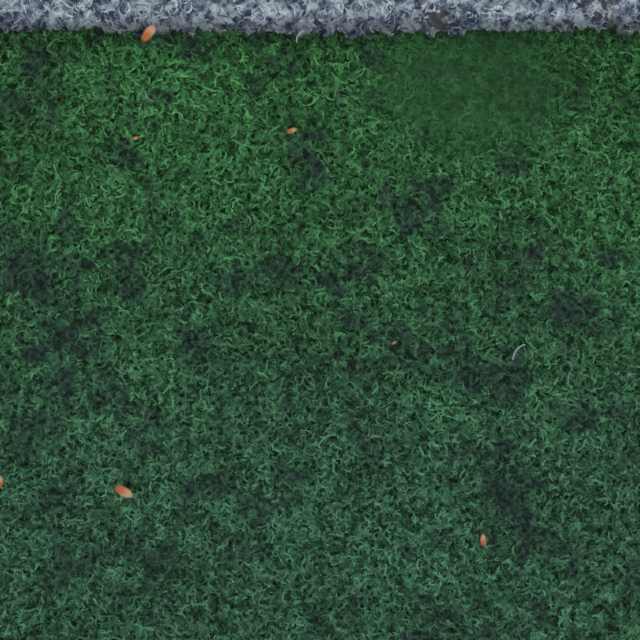
Give the GLSL for this texture, as a Shadertoy shader.

```glsl
// Mossy green pile with dark worn patches below a ragged strip of grey fibre.
// Layers of short fine blades, scattered over jittered grids, lie on grainy
// noise; a few dry flakes and pale threads rest on top.

float hash(vec2 p) {
    return fract(sin(dot(p, vec2(127.1, 311.7))) * 43758.5453);
}

float noise(vec2 p) {
    vec2 i = floor(p), f = fract(p);
    f = f * f * (3.0 - 2.0 * f);
    return mix(mix(hash(i), hash(i + vec2(1, 0)), f.x),
               mix(hash(i + vec2(0, 1)), hash(i + vec2(1, 1)), f.x), f.y);
}

float fbm(vec2 p) {
    float sum = 0.0, amp = 0.5;
    for (int i = 0; i < 4; i++) {
        sum += amp * noise(p);
        p = mat2(1.6, 1.2, -1.2, 1.6) * p + 7.3;
        amp *= 0.5;
    }
    return sum / 0.94;
}

vec2 rotate(vec2 p, float a) {
    float c = cos(a), s = sin(a);
    return vec2(c * p.x + s * p.y, c * p.y - s * p.x);
}

// Distance to a bent stroke of the given half length.
float stroke(vec2 p, float angle, float halfLen, float bend) {
    vec2 q = rotate(p, angle);
    q.y += bend * q.x * q.x / halfLen;
    return length(vec2(max(abs(q.x) - halfLen, 0.0), q.y));
}

// One blade per jittered cell: x = coverage, y = random tone of the top blade.
vec2 blades(vec2 p, float cells, float width, float seed, float px) {
    vec2 home = floor(p * cells), result = vec2(0.0, 0.5);
    for (int j = -1; j <= 1; j++)
    for (int i = -1; i <= 1; i++) {
        vec2 id = home + vec2(i, j), key = id + seed;
        vec2 root = (id + vec2(hash(key), hash(key + 19.7))) / cells;
        float tone = hash(key + 41.3);
        float d = stroke(p - root, 6.283 * hash(key + 63.1),
                         (0.2 + 0.45 * hash(key + 5.9)) / cells, hash(key + 87.9) - 0.5);
        float cover = 1.0 - smoothstep(0.0, width + px, d);
        if (cover > result.x) result = vec2(cover, tone);
    }
    return result;
}

// Sum of soft round spots, each given as centre and radius.
float spots(vec2 p, vec3 list[14]) {
    float sum = 0.0;
    for (int i = 0; i < 14; i++) {
        vec2 q = (p - list[i].xy) / list[i].z;
        sum += exp(-dot(q, q));
    }
    return min(sum, 1.0);
}

vec3 pile(vec2 p, float px) {
    vec3 wornSpots[14] = vec3[14](
        vec3(.52, .56, .028), vec3(.42, .575, .035), vec3(.53, .44, .03),
        vec3(.70, .465, .04), vec3(.79, .23, .05), vec3(.77, .02, .04),
        vec3(.49, .74, .04), vec3(.79, .55, .035), vec3(.83, .62, .03),
        vec3(.04, .58, .05), vec3(.91, .50, .035), vec3(.64, .67, .04),
        vec3(.04, .86, .06), vec3(.11, .45, .06));
    vec2 warp = vec2(fbm(p * 35.0), fbm(p * 35.0 + 31.0)) - 0.5;
    float worn = spots(p + 0.07 * warp, wornSpots);
    float clumps = fbm(p * 38.0 + 2.0);
    worn = clamp(worn * smoothstep(0.2, 0.6, clumps)
                 + 0.8 * smoothstep(0.5, 0.72, fbm(p * 20.0 + 4.0)) * smoothstep(0.3, 0.6, clumps), 0.0, 1.0);
    float haze = 1.0 - smoothstep(0.45, 1.15, length((p - vec2(.74, .87)) / vec2(.18, .13)));
    float glow = exp(-16.0 * dot(p - vec2(.29, .82), p - vec2(.29, .82)));

    vec3 mid = mix(vec3(.18, .31, .235), vec3(.165, .315, .19), smoothstep(0.2, 0.95, p.y));
    mid *= 0.92 + 0.25 * fbm(p * 9.0) + 0.10 * glow;
    float grain = smoothstep(0.2, 0.8, fbm(p * 170.0));
    vec3 color = mid * (0.32 + 0.85 * grain);
    color = mix(color, vec3(.14, .18, .18) * (0.65 + 0.6 * grain), 0.85 * worn);
    for (int k = 0; k < 4; k++) {
        float n = float(k);
        vec2 b = blades(rotate(p, 0.7 * n), 104.0 - 11.0 * n, 0.0017, 53.0 * n, px);
        vec3 tint = mid * mix(0.5, 1.6, b.y) + vec3(.03, .03, .005) * b.y;
        float fade = 0.5 + 0.5 * smoothstep(0.3, 0.6, noise(p * 60.0 + 17.0 * n));
        color = mix(color, tint, b.x * 0.85 * fade * (1.0 - 0.78 * worn));
    }
    color *= 0.86 + 0.28 * noise(p * 240.0);
    return mix(color, mid * (0.72 + 0.3 * fbm(p * 90.0)), 0.6 * haze);
}

vec3 greyFibre(vec2 p, float px) {
    float tone = fbm(p * 95.0);
    vec3 color = mix(vec3(.17, .21, .28), vec3(.57, .62, .65), smoothstep(0.25, 0.72, tone));
    for (int k = 0; k < 2; k++) {
        vec2 b = blades(p, 85.0 + 20.0 * float(k), 0.0017, 211.0 + 37.0 * float(k), px);
        color = mix(color, mix(vec3(.24, .29, .36), vec3(.78, .80, .80), b.y), 0.65 * b.x);
    }
    float stain = exp(-1200.0 * pow(min(abs(p.x - .68), abs(p.x - .94)), 2.0));
    color = mix(color, vec3(.20, .19, .19), 0.75 * stain * smoothstep(0.45, 0.6, fbm(p * 75.0 + 9.0)));
    return color * mix(0.7, 1.05, smoothstep(0.95, 0.985, p.y));
}

void mainImage(out vec4 fragColor, in vec2 fragCoord) {
    vec2 p = fragCoord / iResolution.xy;
    float px = 1.0 / iResolution.y;
    vec3 color = pile(p, px);

    // Ragged strip and the shadow beneath it
    float border = 0.952 - 0.006 * sin(3.1416 * smoothstep(0.1, 0.9, p.x))
                 + 0.030 * (fbm(vec2(p.x, p.y * 0.6) * 90.0) - 0.5);
    float above = p.y - border;
    color *= 1.0 - 0.4 * exp(-abs(above) * 70.0);
    color = mix(color, greyFibre(p, px), smoothstep(-0.003, 0.004, above));

    // Dry flakes: centre, half length, angle
    vec4 flakes[7] = vec4[7](
        vec4(.232, .948, .014, 0.9), vec4(.193, .232, .014, -0.5),
        vec4(.000, .247, .008, 1.5), vec4(.456, .796, .007, 0.3),
        vec4(.755, .156, .008, 1.6), vec4(.615, .464, .003, 0.4),
        vec4(.211, .784, .004, 0.2));
    for (int i = 0; i < 7; i++) {
        vec4 f = flakes[i];
        vec2 q = rotate(p - f.xy, f.w) / f.z;
        float d = (length(q * vec2(1.0, 2.0)) - 1.0) * f.z * 0.5;
        color *= 1.0 - 0.5 * exp(-dot(q - vec2(0, .6), q - vec2(0, .6)) * 2.0);
        vec3 dry = mix(vec3(.72, .40, .25), vec3(.80, .60, .47), smoothstep(-0.5, 0.6, q.x));
        color = mix(color, dry, 0.9 * (1.0 - smoothstep(-px, 0.001 + px, d)));
    }

    // Pale threads: centre, half length, angle
    vec4 threads[6] = vec4[6](
        vec4(.807, .453, .014, 0.9), vec4(.466, .945, .010, 1.0),
        vec4(.087, .694, .011, 1.3), vec4(.508, .316, .015, 0.6),
        vec4(.586, .319, .006, 0.1), vec4(.230, .848, .010, 2.2));
    for (int i = 0; i < 6; i++) {
        vec4 t = threads[i];
        float d = stroke(p - t.xy, t.w, t.z, 0.3);
        vec3 pale = i < 2 ? vec3(.55, .64, .64) : vec3(.38, .53, .40);
        color = mix(color, pale, 0.8 * (1.0 - smoothstep(0.0003, 0.0012 + px, d)));
    }
    fragColor = vec4(color, 1.0);
}
```
